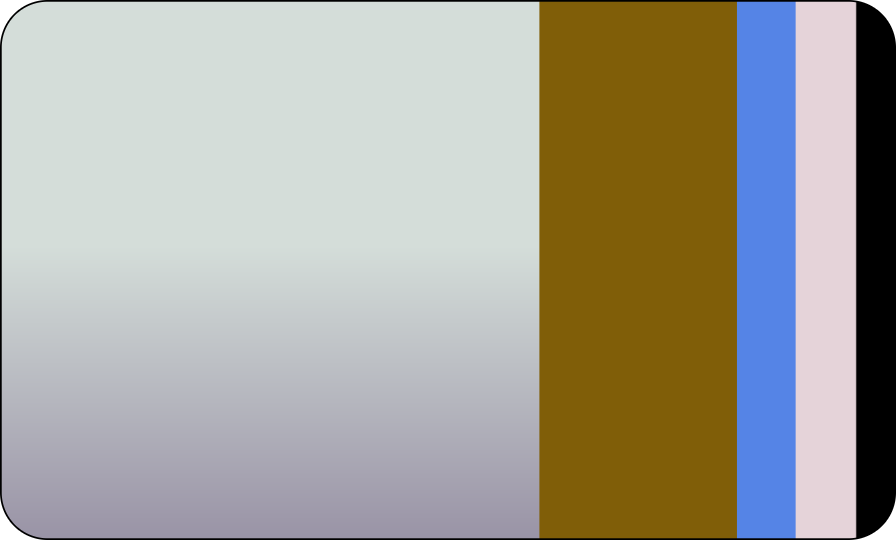
Reproduce this background procedurally as a Shadertoy shader.

```glsl
// A rounded card with a thin black outline on white: a wide pale panel that
// fades to mauve at its foot, then upright brown, blue, pink and black bands.
// Bands are layered left to right by smooth steps; the card is a distance function.

#define CORNER_RADIUS 0.088  // in canvas heights
#define OUTLINE_WIDTH 0.0032 // in canvas heights
#define FADE_START 0.545     // height at which the panel begins to darken
#define BROWN_LEFT 0.602     // left edges of the bands, in canvas widths
#define BLUE_LEFT 0.8225
#define PINK_LEFT 0.888
#define BLACK_LEFT 0.9555

const vec3 PAPER = vec3(1.0);
const vec3 PALE = vec3(0.831, 0.867, 0.851);
const vec3 MAUVE = vec3(0.600, 0.576, 0.650);
const vec3 BROWN = vec3(0.502, 0.369, 0.031);
const vec3 BLUE = vec3(0.333, 0.518, 0.902);
const vec3 PINK = vec3(0.898, 0.827, 0.851);
const vec3 BLACK = vec3(0.0);

// Signed distance to a rounded box centred on the origin
float roundedBox(vec2 p, vec2 halfSize, float radius) {
    vec2 q = abs(p) - halfSize + radius;
    return length(max(q, 0.0)) + min(max(q.x, q.y), 0.0) - radius;
}

// Antialiased step, one pixel wide
float softStep(float edge, float x, float pixel) {
    return clamp((x - edge) / pixel + 0.5, 0.0, 1.0);
}

void mainImage(out vec4 fragColor, in vec2 fragCoord) {
    vec2 uv = fragCoord / iResolution.xy;
    float aspect = iResolution.x / iResolution.y;
    vec2 pixel = 1.0 / iResolution.xy;

    // Panel with its vertical fade
    vec3 color = mix(MAUVE, PALE, clamp(uv.y / FADE_START, 0.0, 1.0));

    // Upright bands, each covering all to its right
    color = mix(color, BROWN, softStep(BROWN_LEFT, uv.x, pixel.x));
    color = mix(color, BLUE, softStep(BLUE_LEFT, uv.x, pixel.x));
    color = mix(color, PINK, softStep(PINK_LEFT, uv.x, pixel.x));
    color = mix(color, BLACK, softStep(BLACK_LEFT, uv.x, 1.5 * pixel.x));

    // Outline, then the paper beyond the corners
    vec2 p = (uv - 0.5) * vec2(aspect, 1.0);
    float card = roundedBox(p, 0.5 * vec2(aspect, 1.0), CORNER_RADIUS);
    color = mix(color, BLACK, softStep(-OUTLINE_WIDTH, card, pixel.y));
    color = mix(color, PAPER, softStep(0.0, card, pixel.y));

    fragColor = vec4(color, 1.0);
}
```
